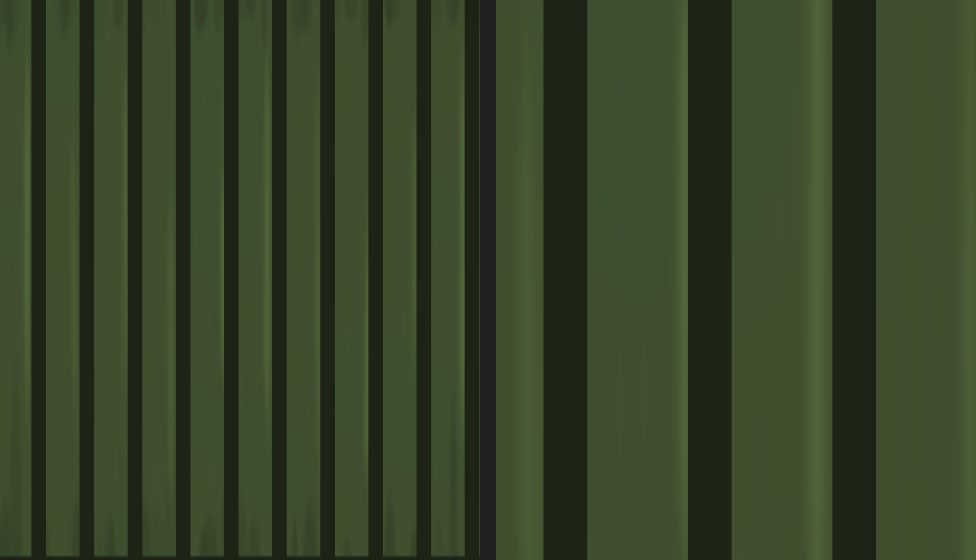
Left, the full canvas; right, a detail of the centre.
This pattern is drawn by a WebGL 1 fragment shader. Its source:

```glsl
precision highp float;
// Weathered green slats separated by dark gaps, with a dark sill at the bottom.
// Each slat gets hashed tapered highlights by its right edge and soft stains
// at both ends; slow value noise shifts the paint between green and olive.

uniform vec2 u_resolution;

const float SLATS = 9.97;        // repeats across the canvas
const float SLAT_WIDTH = 0.697;  // share of one repeat
const float SHIFT = 0.045;       // part of the first slat cut off at the left
const int STAINS = 4;

const vec3 GAP = vec3(0.112, 0.138, 0.084);
const vec3 GREEN = vec3(0.236, 0.311, 0.187);
const vec3 OLIVE = vec3(0.257, 0.308, 0.184);
const vec3 STAIN = vec3(0.196, 0.247, 0.150);
const vec3 GLOW = vec3(0.325, 0.415, 0.228);

float hash(vec2 p) {
  vec3 q = fract(vec3(p.xyx) * 0.1031);
  q += dot(q, q.yzx + 33.33);
  return fract((q.x + q.y) * q.z);
}

float noise(vec2 p) {
  vec2 cell = floor(p);
  vec2 f = fract(p);
  f = f * f * (3.0 - 2.0 * f);
  float low = mix(hash(cell), hash(cell + vec2(1.0, 0.0)), f.x);
  float high = mix(hash(cell + vec2(0.0, 1.0)), hash(cell + 1.0), f.x);
  return mix(low, high, f.y);
}

// Vertical glint that narrows and fades towards its ends.
float streak(vec2 p, vec2 center, float halfLength, float width) {
  float along = clamp(1.0 - abs(p.y - center.y) / halfLength, 0.0, 1.0);
  float taper = smoothstep(0.0, 0.6, along);
  float across = (p.x - center.x) / (width * mix(0.4, 1.0, taper));
  return taper * exp(-across * across);
}

// One glint per slat, slightly bowed, close to the right edge.
float highlight(vec2 p, float id, float seed) {
  float place = hash(vec2(id, seed));
  float x = mix(0.78, 1.0, sqrt(place));
  float y = mix(0.34, 0.66, hash(vec2(id, seed + 1.0)));
  float halfLength = mix(0.24, 0.44, hash(vec2(id, seed + 2.0)));
  float bow = 0.05 * (hash(vec2(id, seed + 3.0)) - 0.5);
  x += bow * sin((p.y - y) * 9.0);
  float strength = mix(0.3, 0.85, hash(vec2(id, seed + 4.0)));
  return strength * streak(p, vec2(x, y), halfLength, 0.09);
}

// Soft rounded smears reaching inward from one end; depth is 0 at that end.
float endStains(float x, float depth, float id, float seed, float reach) {
  float clean = 1.0;
  for (int i = 0; i < STAINS; i++) {
    vec2 key = vec2(id, seed + float(i) * 5.0);
    float center = hash(key);
    float width = mix(0.10, 0.26, hash(key + vec2(0.0, 1.0)));
    float size = reach * mix(0.35, 1.0, hash(key + vec2(0.0, 2.0)));
    float rare = step(0.96, hash(key + vec2(0.0, 3.0)));
    size += 0.28 * rare;
    float strength = 0.6 * hash(key + vec2(0.0, 4.0));
    float radius = length(vec2((x - center) / width, depth / size));
    clean *= 1.0 - strength * (1.0 - smoothstep(0.55, 1.1, radius));
  }
  return 1.0 - clean;
}

vec3 slatPaint(vec2 p, vec2 uv, float id) {
  // Slow hue drift and faint upright brush fibres
  float drift = noise(uv * vec2(7.0, 5.0) + vec2(3.0, uv.x * 2.0));
  vec3 color = mix(GREEN, OLIVE, smoothstep(0.25, 0.75, drift));
  float fibre = noise(vec2(p.x * 9.0 + id * 17.0, uv.y * 7.0));
  color *= 1.0 + 0.025 * (fibre - 0.5);

  // Stains at the top and bottom
  float top = endStains(p.x, 1.0 - p.y, id, 11.0, 0.11);
  float bottom = endStains(p.x, p.y, id, 47.0, 0.15);
  color = mix(color, STAIN, max(top, bottom));

  // Main glint and a weaker companion
  float glow = highlight(p, id, 83.0) + 0.3 * highlight(p, id, 101.0);
  return mix(color, GLOW, min(glow, 1.0));
}

void main() {
  vec2 uv = gl_FragCoord.xy / u_resolution;
  float halfWidth = 0.5 * SLAT_WIDTH;
  float repeat = uv.x * SLATS + SHIFT - halfWidth + 0.5;
  float id = floor(repeat);
  float offset = fract(repeat) - 0.5;

  // Slat-local x runs from 0 to 1 across the painted face
  vec2 p = vec2(offset / SLAT_WIDTH + 0.5, uv.y);
  vec3 paint = slatPaint(p, uv, id + 1.0);

  // Slat edges and bottom sill
  float pixel = SLATS / u_resolution.x;
  float face = clamp((halfWidth - abs(offset)) / pixel + 0.5, 0.0, 1.0);
  float sill = smoothstep(0.003, 0.010, uv.y);
  gl_FragColor = vec4(mix(GAP, paint, face * sill), 1.0);
}
```
